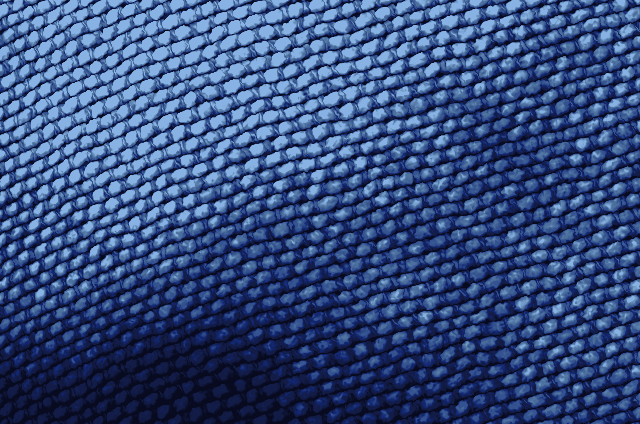
Reproduce this texture procedurally as a Shadertoy shader.

```glsl
float hash(vec2 p) {
    vec3 q = fract(p.xyx * vec3(0.1031, 0.1030, 0.0973));
    q += dot(q, q.yzx + 33.33);
    return fract((q.x + q.y) * q.z);
}

float noise(vec2 p) {
    vec2 cell = floor(p), f = fract(p);
    f = f * f * (3.0 - 2.0 * f);
    return mix(mix(hash(cell), hash(cell + vec2(1, 0)), f.x),
               mix(hash(cell + vec2(0, 1)), hash(cell + vec2(1, 1)), f.x), f.y);
}

// Height of a rounded pillow: 1 at the centre, 0 at the rim
float pillow(vec2 p, vec2 radius) {
    vec2 e = pow(abs(p) / radius, vec2(2.8));
    return sqrt(max(0.0, 1.0 - pow(e.x + e.y, 0.75)));
}

float glow(vec2 p, vec2 centre, float falloff) {
    vec2 d = p - centre;
    return exp(-falloff * dot(d, d));
}

// Near black through navy and royal blue to pale blue
vec3 dyeRamp(float tone) {
    vec3 c = mix(vec3(0.03, 0.04, 0.12), vec3(0.07, 0.11, 0.28), smoothstep(0.02, 0.15, tone));
    c = mix(c, vec3(0.07, 0.15, 0.44), smoothstep(0.19, 0.30, tone));
    c = mix(c, vec3(0.20, 0.32, 0.56), smoothstep(0.29, 0.43, tone));
    c = mix(c, vec3(0.30, 0.44, 0.62), smoothstep(0.45, 0.64, tone));
    return mix(c, vec3(0.53, 0.70, 0.89), smoothstep(0.62, 0.92, tone));
}

void mainImage(out vec4 fragColor, in vec2 fragCoord) {
    vec2 p = (fragCoord - 0.5 * iResolution.xy) / iResolution.y;

    // Tilted cloth, bending and foreshortened toward the left
    float bend = min(p.x + 0.15, 0.0);
    vec2 q = mat2(0.961, -0.276, 0.276, 0.961) * p;
    q += vec2(-0.22, 0.20) * bend * bend;
    q += 0.012 * (vec2(noise(p * 14.0 + 40.0), noise(p * 14.0 + 90.0)) - 0.5);

    // Plain weave: alternate rows shift by half a stitch
    vec2 grid = q / vec2(0.0495, 0.0325) + 200.0;
    float row = floor(grid.y);
    grid.x += 0.5 * mod(row, 2.0);
    vec2 id = vec2(floor(grid.x), row);
    vec2 f = fract(grid) - 0.5;
    float chance = hash(id);

    // Frayed weft stitches, uneven in size and lean
    vec2 fray = vec2(noise(p * 130.0 + 50.0), noise(p * 130.0 + 150.0)) - 0.5;
    vec2 s = f + 0.16 * fray;
    s.x += 0.08 * (hash(id + 11.0) - 0.5);
    s.y -= f.x * (0.05 + 0.18 * chance);
    float weft = pillow(s, vec2(0.39 + 0.08 * hash(id + 31.0), 0.49));
    float strand = noise(vec2(s.x * 7.0 + s.y * 3.0, s.y * 4.0 - s.x * 4.0) + id * 7.3);
    float weftLight = weft * (0.74 + 0.62 * s.y - 0.25 * s.x);
    weftLight *= 0.68 + 0.56 * strand;
    weftLight *= 0.84 + 0.32 * chance;

    // Warp threads showing in the gaps between stitches
    vec2 w = vec2(fract(grid.x + 0.5) - 0.5, f.y) + 0.12 * fray;
    float warp = pillow(w, vec2(0.24, 0.5));
    float warpLight = warp * (0.36 + 0.3 * w.y);
    warpLight *= 0.4 + 1.2 * noise(vec2(w.x * 14.0 + w.y * 3.0, grid.y * 2.0) + row * 5.0);
    float shade = mix(warpLight, weftLight, smoothstep(0.05, 0.5, weft));

    // Broad sheen and shadow over the folds
    float sheen = 0.40 + 0.82 * p.y - 0.14 * p.x;
    sheen += 0.38 * glow(p, vec2(-0.38, 0.30), 8.0);
    sheen += 0.18 * glow(p, vec2(0.08, 0.42), 9.0);
    sheen += 0.46 * glow(p, vec2(0.58, -0.32), 5.0);
    sheen += 0.16 * glow(p, vec2(-0.62, 0.0), 12.0);
    sheen -= 0.24 * glow(p, vec2(0.45, 0.03), 9.0);
    sheen -= 0.14 * glow(p, vec2(-0.26, 0.24), 90.0);
    sheen -= 0.20 * glow(p, vec2(-0.62, -0.48), 6.0);
    sheen += 0.24 * (noise(p * 5.0 + 20.0) - 0.5);
    sheen = clamp(sheen, 0.0, 1.15);
    float tone = shade * (0.30 + 1.40 * sheen);

    // Small glints on the curved left side
    float glint = pillow(s - vec2(0.08, 0.12), vec2(0.24, 0.25));
    tone += 0.26 * glint * smoothstep(-0.2, -0.6, p.x) * smoothstep(-0.4, 0.1, p.y);

    // Loose fuzz and haze on the lit folds
    float fuzz = noise(vec2(p.x * 70.0 + p.y * 40.0, p.y * 190.0 - p.x * 90.0) + 300.0);
    tone += 0.16 * (fuzz - 0.45) * (0.3 + sheen);
    tone += 0.10 * (sheen - 0.45);

    fragColor = vec4(dyeRamp(tone), 1.0);
}
```
